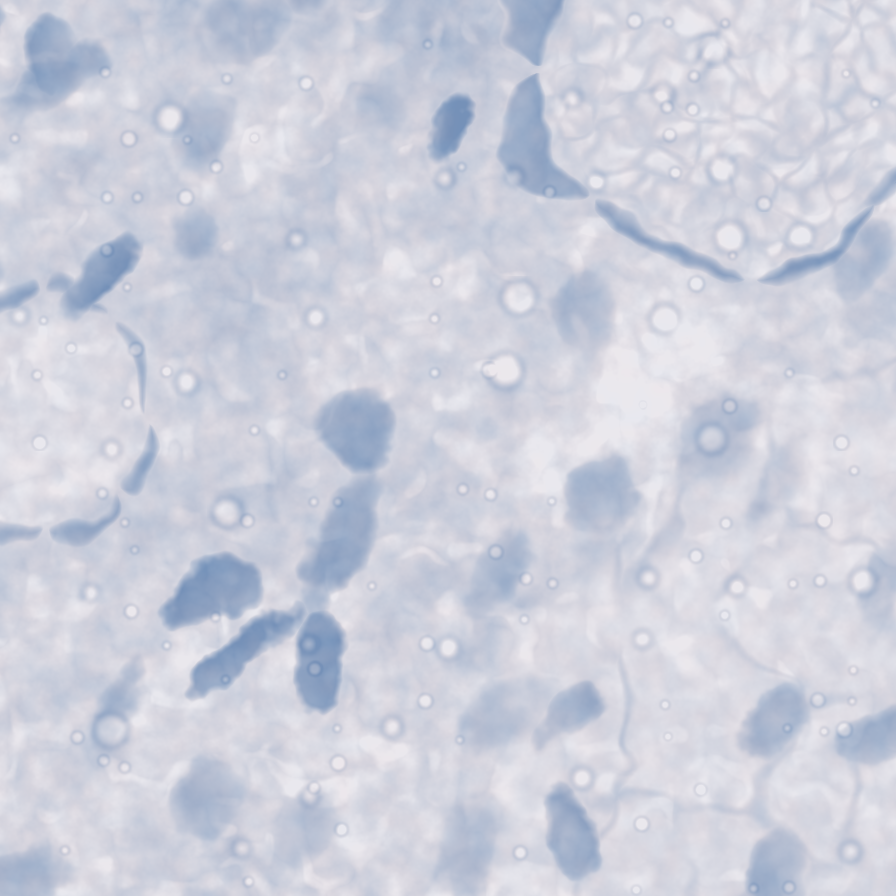
A WebGL 2 fragment shader for this texture:

```glsl
#version 300 es
precision highp float;
// Stained tissue under a light microscope: blue nuclei on a pale mottled ground.
// Layered noise forms the ground, jittered grids scatter nuclei and droplets,
// and Voronoi cells fill the vessels and the vacuoles at lower right.
uniform vec2 u_resolution;
out vec4 fragColor;

const float TAU = 6.2831853;

vec2 hash2(vec2 p) {
  vec3 q = fract(p.xyx * vec3(.1031, .1030, .0973));
  q += dot(q, q.yzx + 33.33);
  return fract((q.xx + q.yz) * q.zy);
}

float noise(vec2 p) {
  vec2 i = floor(p), f = fract(p);
  f = f * f * (3. - 2. * f);
  vec2 e = vec2(0, 1);
  return mix(mix(hash2(i).x, hash2(i + e.yx).x, f.x),
             mix(hash2(i + e).x, hash2(i + e.yy).x, f.x), f.y);
}

float fbm(vec2 p) {
  float sum = 0., amp = .53;
  for (int i = 0; i < 4; i++) {
    sum += amp * noise(p);
    p = mat2(.8, .6, -.6, .8) * p * 2.03 + 17.;
    amp *= .5;
  }
  return sum;
}

// Gap between the two nearest Voronoi seeds: zero on cell borders.
float cellGap(vec2 p) {
  vec2 cell = floor(p), near = vec2(9);
  for (int j = -1; j <= 1; j++)
    for (int i = -1; i <= 1; i++) {
      vec2 id = cell + vec2(i, j);
      float d = length(id + hash2(id) - p);
      near = d < near.x ? vec2(d, near.x) : vec2(near.x, min(near.y, d));
    }
  return near.y - near.x;
}

// Scattered oval nuclei, mostly leaning up to the right; dark ones are crisper.
float nuclei(vec2 p) {
  float stain = 0., wobble = (fbm(p * 17.) - .5) * .045;
  vec2 g = p * 6.5, cell = floor(g);
  for (int j = -1; j <= 1; j++)
    for (int i = -1; i <= 1; i++) {
      vec2 id = cell + vec2(i, j);
      vec2 a = hash2(id), b = hash2(id + 57.), c = hash2(id + 113.);
      if (c.x > .8) continue;
      vec2 q = (g - id - .15 - .7 * a) / 6.5;
      float angle = .95 + (b.x - .5) * 1.5;
      vec2 dir = vec2(cos(angle), sin(angle));
      q = vec2(dot(q, dir), dot(q, vec2(-dir.y, dir.x)));
      vec2 radius = mix(vec2(.034, .018), vec2(.06, .034), vec2(c.y, b.y));
      float strength = mix(.3, .95, hash2(id + 211.).x);
      float d = (length(q / radius) - 1.) * radius.y + wobble;
      float soft = mix(.026, .004, strength);
      float body = 1. - smoothstep(-soft, soft, d);
      float shade = 1. + .22 * dot(q / radius, cos(a * TAU));
      stain = max(stain, strength * shade * body + .2 * exp(-max(d, 0.) * 40.));
    }
  return stain;
}

// Flat nuclei curved along a round wall, thicker on its left side, in a haze.
float wallNuclei(vec2 q, float radius) {
  float r = length(q) + (noise(q * 40.) - .5) * .01;
  float u = atan(q.y, q.x) / TAU * 8., f = fract(u) - .5;
  float thick = .011 + .023 * smoothstep(.6, .95, -q.x / length(q + 1e-4));
  float width = thick * sqrt(max(0., 1. - 4.2 * f * f));
  float side = r - radius - width;
  float body = 1. - smoothstep(width - .01, width + .006, abs(side));
  body *= smoothstep(0., .008, width) * mix(.85, 1.2, hash2(vec2(floor(u), 5)).x);
  float haze = smoothstep(-.012, .012, r - radius) * exp(-max(r - radius, 0.) * 26.);
  return max(body * (1. - 6. * side), .42 * haze);
}

// Soft bright droplets with a dark rim.
float droplets(vec2 p, float scale, float share) {
  vec2 g = p * scale, id = floor(g), h = hash2(id + 31.);
  float radius = mix(.1, .24, h.y * h.y);
  float d = length(fract(g) - .5 - (hash2(id + 71.) - .5) * .45) - radius;
  float rim = exp(-pow((d - .03) / .06, 2.));
  return step(h.x, share) * (.22 * rim - .34 * (1. - smoothstep(-.12, .03, d)));
}

void main() {
  vec2 p = gl_FragCoord.xy / u_resolution.y;
  vec2 warped = p + (vec2(fbm(p * 9.), fbm(p * 9. + 40.)) - .5) * .06;
  vec2 curl = warped + (vec2(noise(p * 34.), noise(p * 34. + 50.)) - .5) * .022;

  // Mottled ground: clouds, worm-like ridges, pale flecks and diagonal fibres
  vec2 fibre = mat2(.78, -.62, .62, .78) * warped;
  float ridge = .24 - abs(noise(curl * 36.) - .5);
  float fleck = smoothstep(.6, .9, noise(curl * 44. + 20.));
  float grain = .45 * (fbm(p * 46.) - .5) + .3 * ridge - .17 * fleck;
  float stain = .22 + .8 * (fbm(p * 4. + 3.) - .5) + grain;
  stain += .2 * (noise(fibre * vec2(4, 26)) - .5);

  // Vacuoles with broken thin borders below a diagonal strand
  float slope = .26 + .8 * (warped.x - .5) - warped.y;
  float vacuole = smoothstep(0., .04, min(slope, warped.x - .54));
  float border = 1. - smoothstep(.0, .13, cellGap(curl * 7.));
  border *= smoothstep(.2, .65, noise(p * 13. + 5.));
  stain = mix(stain, .08 + .3 * border + .65 * grain, vacuole * .85);
  stain += .16 * exp(-pow(slope / .025, 2.)) * smoothstep(.45, .55, p.x);
  float spots = nuclei(p) * (1. - .15 * vacuole);

  // Two vessels: pale insides, foamy in the large one, dark curved walls
  vec2 large = warped - vec2(.83, .93), small = (warped - vec2(.05, .54)) * vec2(1, .78);
  float inLarge = 1. - smoothstep(.2, .23, length(large));
  float inSmall = 1. - smoothstep(.075, .11, length(small));
  float foam = .3 - .32 * smoothstep(.0, .6, cellGap(curl * 31.));
  foam = mix(.12, foam, .35 + .65 * noise(p * 15.)) + .8 * grain;
  stain = mix(mix(stain, .08 + .8 * grain, inSmall), foam, inLarge);
  spots *= 1. - max(inLarge, inSmall);
  spots = max(spots, max(wallNuclei(large, .222), .8 * wallNuclei(small, .108)));
  stain = mix(stain, spots + .7 * grain, smoothstep(.1, .45, spots));

  stain += droplets(p, 13., .2) + .8 * droplets(p + .37, 30., .1);
  stain = clamp(stain, -.08, 1.3);

  // Grey-violet first, then blue as the stain deepens
  vec3 color = vec3(.89, .885, .912) - stain * vec3(.33, .235, .135);
  color -= min(stain, .15) * vec3(0, .07, .1);
  color += (noise(p * 60. + 9.) - .5) * vec3(.018, -.004, -.012);
  fragColor = vec4(color, 1);
}
```
